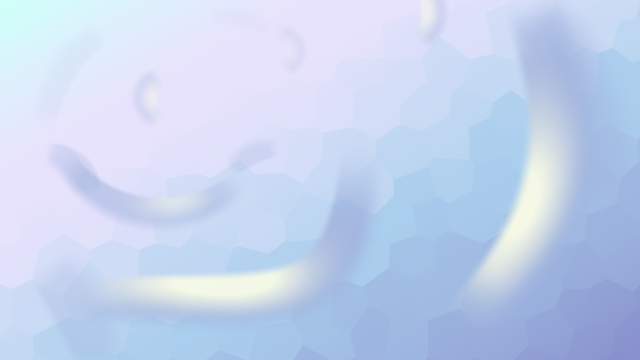
Write a WebGL 1 fragment shader that draws this background.

```glsl
precision highp float;
// Pastel diagonal gradient broken into soft Voronoi facets, with blurred
// curved ribbons on top. Each ribbon follows a cubic curve and is lit
// cream along its sharp side and shaded periwinkle along its soft side.

uniform vec2 u_resolution;

const vec3 SHADE = vec3(0.63, 0.70, 0.87);
const vec3 CREAM = vec3(0.97, 0.98, 0.90);

vec2 hash2(vec2 p) {
  return fract(sin(vec2(dot(p, vec2(127.1, 311.7)), dot(p, vec2(269.5, 183.3)))) * 43758.5453);
}

// Position along the diagonal: 0 at the upper left, 1 at the lower right
float diagonal(vec2 p) {
  return 0.5 * (p.x / 1.778 + 1.0 - p.y);
}

vec3 pastel(float t) {
  vec3 col = mix(vec3(0.82, 1.0, 0.98), vec3(0.87, 0.94, 0.99), smoothstep(0.0, 0.14, t));
  col = mix(col, vec3(0.91, 0.89, 0.99), smoothstep(0.10, 0.26, t));
  col = mix(col, vec3(0.80, 0.86, 0.96), smoothstep(0.30, 0.49, t));
  col = mix(col, vec3(0.67, 0.81, 0.93), smoothstep(0.46, 0.62, t));
  col = mix(col, vec3(0.62, 0.72, 0.88), smoothstep(0.60, 0.78, t));
  return mix(col, vec3(0.53, 0.56, 0.80), smoothstep(0.74, 1.04, t));
}

// Diagonal value per facet on staggered rows, blended narrowly at the borders
float facets(vec2 p) {
  vec2 grid = vec2(8.2, 9.4);
  vec2 cell = floor(p * grid);
  float sum = 0.0, total = 0.0;
  for (int j = -1; j <= 1; j++) {
    for (int i = -2; i <= 1; i++) {
      vec2 id = cell + vec2(float(i), float(j));
      vec2 site = id + 0.2 + 0.6 * hash2(id);
      site.x += 0.5 * mod(id.y, 2.0);
      site /= grid;
      vec2 r = (p - site) * 9.0;
      float weight = exp(-75.0 * dot(r, r));
      float tint = 0.08 * (hash2(id + 17.0).x - 0.5);
      sum += weight * (diagonal(site) + tint);
      total += weight;
    }
  }
  return sum / max(total, 1e-35);
}

vec2 bezier(vec2 a, vec2 b, vec2 c, vec2 d, float s) {
  vec2 ab = mix(a, b, s), bc = mix(b, c, s), cd = mix(c, d, s);
  return mix(mix(ab, bc, s), mix(bc, cd, s), s);
}

// x: position along the curve, y: signed distance across it
vec2 curveCoords(vec2 p, vec2 a, vec2 b, vec2 c, vec2 d) {
  vec2 best = vec2(0.0, 1e3);
  vec2 start = a;
  for (int i = 0; i < 24; i++) {
    vec2 end = bezier(a, b, c, d, float(i + 1) / 24.0);
    vec2 dir = end - start, off = p - start;
    float h = clamp(dot(off, dir) / dot(dir, dir), 0.0, 1.0);
    float away = length(off - dir * h);
    float side = dir.x * off.y - dir.y * off.x < 0.0 ? -1.0 : 1.0;
    if (away < abs(best.y)) best = vec2((float(i) + h) / 24.0, side * away);
    start = end;
  }
  return best;
}

// light: cream centre along the curve, its spread, its strength
vec3 ribbon(vec3 col, vec2 p, vec2 a, vec2 b, vec2 c, vec2 d, float width, float opacity, vec3 light) {
  vec2 k = curveCoords(p, a, b, c, d);
  float u = k.y / (width * (0.72 + 0.28 * sin(3.14159 * k.x)));
  float ends = smoothstep(0.0, 0.2, k.x) * (1.0 - smoothstep(0.83, 1.0, k.x));
  float cover = smoothstep(-1.15, -0.7, u) * (1.0 - smoothstep(0.3, 1.5, u)) * ends;
  float along = (k.x - light.x) / light.y;
  float lit = light.z * exp(-along * along) * (1.0 - smoothstep(-0.65, 1.15, u));
  return mix(col, mix(SHADE, CREAM, min(lit, 1.0)), cover * opacity);
}

void main() {
  vec2 p = gl_FragCoord.xy / u_resolution.y;
  p.x *= 1.778 * u_resolution.y / u_resolution.x;

  // Faceted gradient, smooth towards the upper left and lower right
  float t = diagonal(p);
  float faceting = smoothstep(0.18, 0.45, t) * (1.0 - 0.5 * smoothstep(0.7, 0.95, t));
  vec3 col = pastel(mix(t, facets(p), 0.75 * faceting));

  // Tall crescent on the right, with a faint shadow beside its tip
  vec3 unlit = vec3(0.5, 1.0, 0.0);
  col = ribbon(col, p, vec2(1.46, 1.0), vec2(1.57, 0.85), vec2(1.69, 0.72), vec2(1.67, 0.36), 0.09, 0.45, unlit);
  col = ribbon(col, p, vec2(1.455, 1.01), vec2(1.612, 0.653), vec2(1.612, 0.398), vec2(1.26, 0.08),
               0.093, 0.96, vec3(0.64, 0.32, 1.1));

  // Hooked ribbon along the bottom, with a shadow at its left end
  col = ribbon(col, p, vec2(0.12, 0.27), vec2(0.20, 0.18), vec2(0.26, 0.10), vec2(0.27, -0.03), 0.08, 0.3, unlit);
  col = ribbon(col, p, vec2(1.0, 0.63), vec2(0.984, 0.04), vec2(0.764, 0.20), vec2(0.13, 0.17),
               0.072, 0.94, vec3(0.66, 0.27, 1.25));

  // Shallow upturned arc on the left
  col = ribbon(col, p, vec2(0.68, 0.51), vec2(0.544, 0.37), vec2(0.278, 0.363), vec2(0.162, 0.59),
               0.042, 0.55, vec3(0.37, 0.17, 0.8));
  col = ribbon(col, p, vec2(0.25, 0.45), vec2(0.25, 0.52), vec2(0.20, 0.56), vec2(0.12, 0.58), 0.04, 0.3, unlit);
  col = ribbon(col, p, vec2(0.64, 0.52), vec2(0.67, 0.56), vec2(0.70, 0.58), vec2(0.78, 0.59), 0.03, 0.25, unlit);

  // Small faint curls near the top
  col = ribbon(col, p, vec2(0.45, 0.66), vec2(0.39, 0.70), vec2(0.39, 0.76), vec2(0.45, 0.79),
               0.033, 0.42, vec3(0.5, 0.5, 1.0));
  col = ribbon(col, p, vec2(0.76, 0.92), vec2(0.83, 0.89), vec2(0.84, 0.84), vec2(0.78, 0.80),
               0.03, 0.25, vec3(0.5, 0.5, 0.8));
  col = ribbon(col, p, vec2(1.15, 1.06), vec2(1.22, 1.01), vec2(1.22, 0.93), vec2(1.16, 0.88),
               0.035, 0.5, vec3(0.5, 0.5, 1.1));
  col = ribbon(col, p, vec2(0.12, 0.63), vec2(0.14, 0.77), vec2(0.20, 0.88), vec2(0.30, 0.91), 0.04, 0.1, unlit);
  col = ribbon(col, p, vec2(0.58, 0.95), vec2(0.64, 0.96), vec2(0.70, 0.95), vec2(0.75, 0.91), 0.025, 0.06, unlit);

  gl_FragColor = vec4(col, 1.0);
}
```
